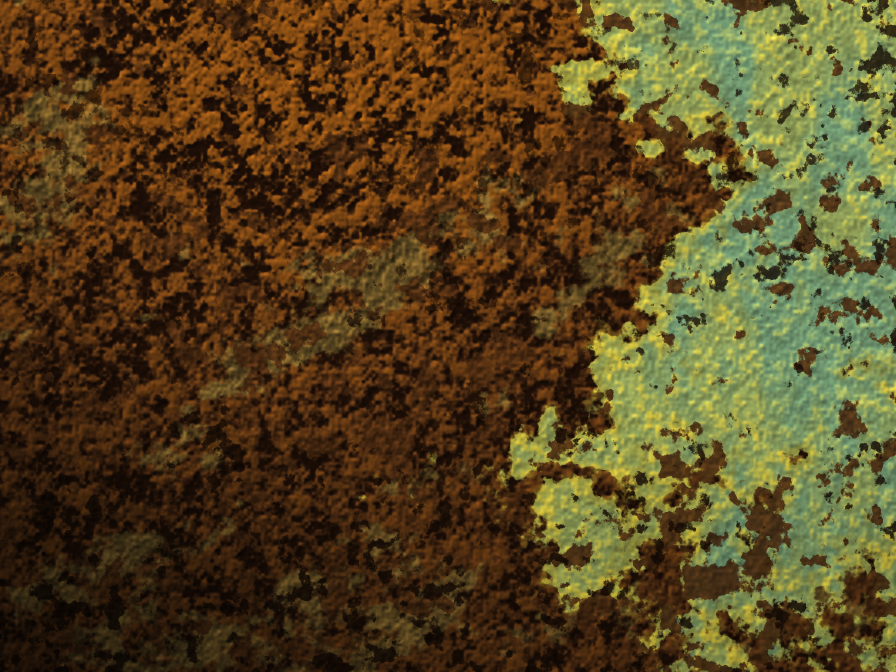
Reproduce this texture procedurally as a Shadertoy shader.

```glsl
// Rusted sheet metal: orange and brown corrosion eating into flaking yellow-green paint.
#define DARK_PIT    vec3(0.11, 0.055, 0.025)
#define BROWN_RUST  vec3(0.31, 0.175, 0.07)
#define ORANGE_RUST vec3(0.55, 0.31, 0.07)
#define BARE_METAL  vec3(0.43, 0.35, 0.16)
#define GREEN_PAINT vec3(0.56, 0.62, 0.34)
#define TEAL_PAINT  vec3(0.43, 0.58, 0.43)
#define YELLOW_EDGE vec3(0.72, 0.65, 0.20)
#define GRAIN_SCALE 105.0
#define RELIEF      0.85
#define STREAK_TILT 0.42

float hash(vec2 p) {
    return fract(sin(dot(p, vec2(127.1, 311.7))) * 43758.5);
}

float valueNoise(vec2 p) {
    vec2 i = floor(p), f = fract(p);
    f = f * f * (3.0 - 2.0 * f);
    return mix(mix(hash(i), hash(i + vec2(1, 0)), f.x),
               mix(hash(i + vec2(0, 1)), hash(i + vec2(1, 1)), f.x), f.y);
}

// Turned octaves, centred on zero
float fbm(vec2 p) {
    float sum = 0.0, amp = 0.5;
    for (int i = 0; i < 5; i++) {
        sum += amp * (valueNoise(p) - 0.5);
        p = mat2(1.6, 1.2, -1.2, 1.6) * p + 17.3;
        amp *= 0.55;
    }
    return sum;
}

float bump(float x, float centre, float width) {
    float d = (x - centre) / width;
    return exp(-d * d);
}

float segmentDistance(vec2 p, vec2 a, vec2 b) {
    vec2 ab = b - a;
    return length(p - a - ab * clamp(dot(p - a, ab) / dot(ab, ab), 0.0, 1.0));
}

float grainHeight(vec2 p) {
    return 0.6 * valueNoise(p * GRAIN_SCALE) + 0.4 * valueNoise(p.yx * GRAIN_SCALE * 1.9 + 9.0);
}

// Positive where paint survives on the right-hand side
float paintCover(vec2 p) {
    float edge = 0.87 + 0.20 * bump(p.y, 0.70, 0.15) - 0.10 * bump(p.y, 0.23, 0.12);
    float side = clamp((p.x - edge) * 2.0, -0.75, 0.42);
    float lowRust = 0.26 * smoothstep(0.38, 0.0, p.y);
    return side - lowRust + 1.0 * fbm(p * 7.0) + 0.75 * fbm(p * 27.0 + 5.0);
}

// Diagonal worn patches inside the rust
float bareCover(vec2 p, float heat) {
    float c = cos(STREAK_TILT), s = sin(STREAK_TILT);
    vec2 along = mat2(c, -s, s, c) * p;
    float bias = 0.20 * bump(segmentDistance(p, vec2(0.36, 0.48), vec2(0.80, 0.69)), 0.0, 0.07)
               + 0.20 * bump(segmentDistance(p, vec2(0.0, 0.50), vec2(0.15, 0.90)), 0.0, 0.08)
               + 0.10 * smoothstep(0.45, 0.1, p.y) - 0.20 * heat;
    return bias - 0.14 + 0.9 * fbm(along * vec2(5.0, 11.0) + 3.0) + 0.55 * fbm(p * 36.0);
}

void mainImage(out vec4 fragColor, in vec2 fragCoord) {
    vec2 p = fragCoord / iResolution.y;
    float grain = grainHeight(p);
    float slope = grain - grainHeight(p + vec2(-0.003, 0.004));
    float mottle = fbm(p * 38.0 + 20.0);
    float cloud = fbm(p * 5.0 + 40.0);
    float heat = exp(-dot((p - vec2(0.50, 0.92)) * vec2(1.7, 2.4), (p - vec2(0.50, 0.92)) * vec2(1.7, 2.4)));

    // Granular rust, hotter near the top
    float tone = grain + 1.1 * mottle + 0.4 * cloud;
    vec3 color = mix(DARK_PIT, BROWN_RUST, smoothstep(0.15, 0.62, tone));
    float ember = smoothstep(0.42, 0.85, tone + 0.30 * heat - 0.08);
    color = mix(color, ORANGE_RUST, ember * (0.25 + 0.65 * heat));

    // Worn metal showing through
    float bare = smoothstep(-0.03, 0.10, bareCover(p, heat));
    vec3 metal = BARE_METAL * (0.82 + 0.35 * grain + 0.5 * mottle);
    color = mix(color, metal, bare * 0.80);

    // Paint with cool stains, fine yellow flecks and warm margins
    float cover = paintCover(p);
    float cool = smoothstep(-0.08, 0.22, fbm(p * vec2(12.0, 6.0) + 60.0) + 0.25 * (p.x - 1.0));
    vec3 paint = mix(GREEN_PAINT, TEAL_PAINT, cool);
    float fleck = smoothstep(0.50, 0.78, grain + 0.5 * mottle) * (1.0 - 0.5 * cool);
    float margin = 1.0 - smoothstep(0.04, 0.24, cover);
    paint = mix(paint, YELLOW_EDGE, clamp(0.65 * fleck + 0.55 * margin, 0.0, 0.9));
    paint *= 0.86 + 0.28 * grain + 0.35 * mottle;
    color = mix(color, YELLOW_EDGE * 0.68, 0.5 * smoothstep(-0.10, 0.0, cover) * smoothstep(0.4, 0.65, grain));
    color = mix(color, paint, smoothstep(-0.02, 0.05, cover));

    // Clustered rust spots, with darker cores
    float low = smoothstep(0.5, 0.0, p.y);
    float spot = fbm(p * 30.0 + 80.0) + 0.45 * fbm(p * 8.0 + 11.0) + 0.06 * low;
    color = mix(color, BROWN_RUST * (0.65 + 0.5 * grain), 0.9 * smoothstep(0.13, 0.20, spot));
    float pits = fbm(p * 42.0 + 33.0) + 0.3 * cloud + 0.07 * low * smoothstep(0.9, 0.2, p.x);
    color = mix(color, DARK_PIT * 0.7, 0.85 * smoothstep(0.15, 0.25, pits) * (1.0 - 0.4 * heat));

    // Raking light on the grains and falloff to the lower left
    float onPaint = smoothstep(-0.02, 0.05, cover);
    color *= 1.0 + RELIEF * slope * mix(1.0, 0.45, onPaint);
    color *= mix(0.45, 1.0, smoothstep(-0.05, 0.62, 0.55 * p.x + 0.75 * p.y));
    color *= mix(0.86, 1.03, smoothstep(0.0, 0.5, p.y));
    fragColor = vec4(clamp(color, 0.0, 1.0), 1.0);
}
```
